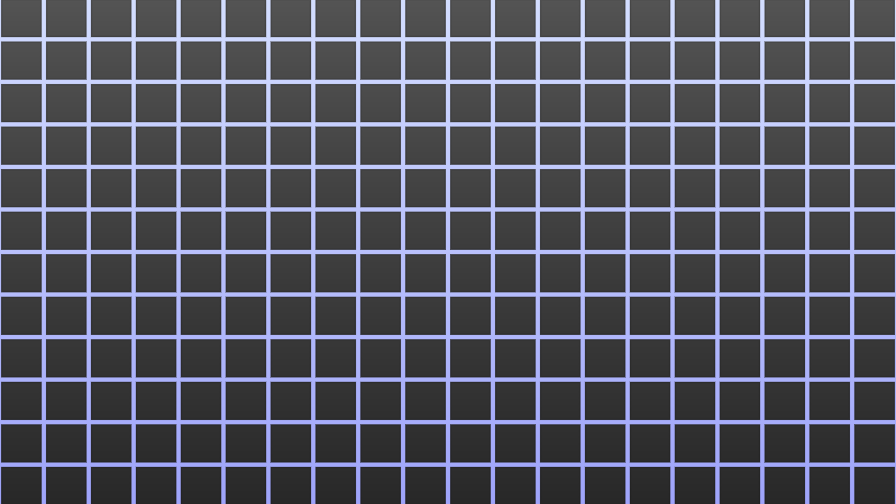
Reproduce this pattern procedurally as a Shadertoy shader.

```glsl
#define CELL vec2(0.0891, 0.0844)
#define LINE_WIDTH 0.0087
#define SHADE_WIDTH 0.0045
#define SHADE_DEPTH 0.20
#define CELL_FALLOFF 0.07
#define GROUND_LOW vec3(0.160)
#define GROUND_HIGH vec3(0.320)
#define LINE_LOW vec3(0.62, 0.64, 0.98)
#define LINE_HIGH vec3(0.83, 0.87, 1.00)

// Distance to the nearest grid line on each axis
vec2 gridDistance(vec2 p) {
    return abs(p - CELL * round(p / CELL));
}

void mainImage(out vec4 fragColor, in vec2 fragCoord) {
    vec2 p = (fragCoord - 0.5 * iResolution.xy) / iResolution.y;
    float height = fragCoord.y / iResolution.y;
    float pixel = 1.0 / iResolution.y;

    vec2 axisDistance = gridDistance(p);
    float edge = min(axisDistance.x, axisDistance.y) - 0.5 * LINE_WIDTH;

    // Ground: overall ramp plus a faint ramp within each cell
    vec3 ground = mix(GROUND_LOW, GROUND_HIGH, height);
    ground *= 1.0 + CELL_FALLOFF * (fract(p.y / CELL.y) - 0.5);

    // Thin shade along the inside of each cell
    float shade = 1.0 - smoothstep(0.0, SHADE_WIDTH, edge);
    ground *= 1.0 - SHADE_DEPTH * shade;

    // Lines brighten towards the top
    vec3 lineColor = mix(LINE_LOW, LINE_HIGH, height);
    float coverage = 1.0 - smoothstep(-0.7 * pixel, 0.7 * pixel, edge);

    fragColor = vec4(mix(ground, lineColor, coverage), 1.0);
}
```
